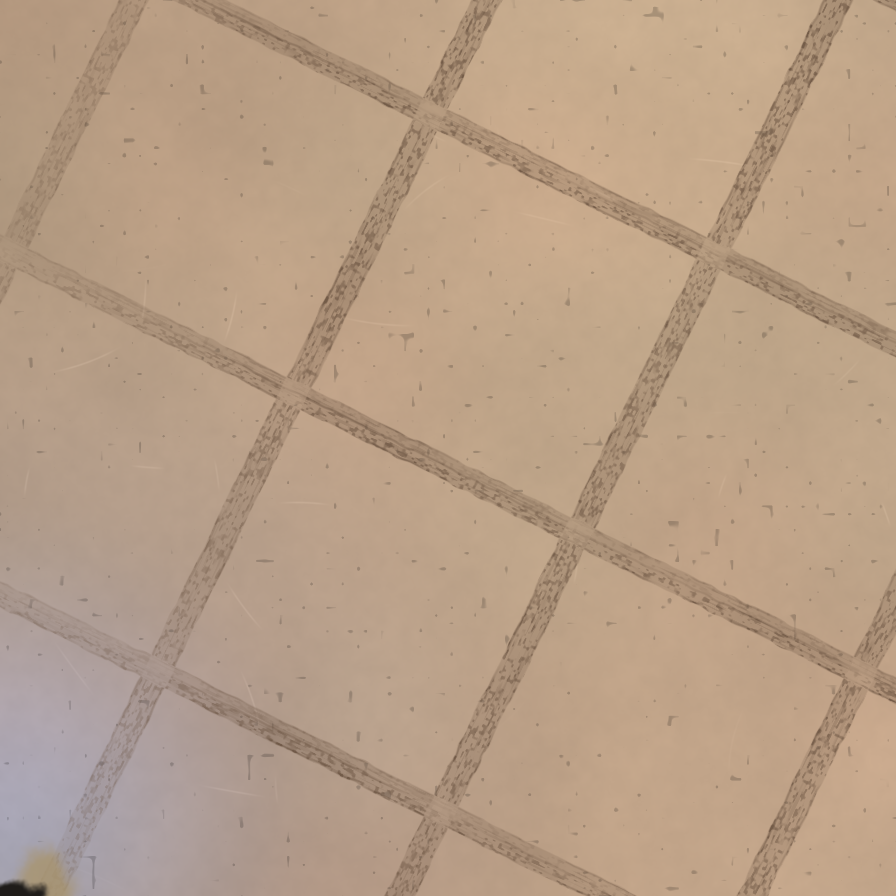
Reproduce this texture procedurally as a Shadertoy shader.

```glsl
// Worn beige floor tiles on a tilted grid, with grainy recessed joints and cool light from the lower left.

// Lattice, in canvas units: one crossing and the two tile edges
const vec2 CROSSING = vec2(0.6445, 0.405);
const vec2 EDGE_U = vec2(0.3164, -0.1563);
const vec2 EDGE_V = vec2(0.1523, 0.3112);
const float TILE = 0.35;
const float ROW_HALF = 0.0135;
const float COLUMN_HALF = 0.0150;
const int SCRATCHES = 4;

const vec3 WARM = vec3(0.755, 0.643, 0.537);
const vec3 GLOW = vec3(0.790, 0.680, 0.555);
const vec3 DUSK = vec3(0.695, 0.603, 0.540);
const vec3 COOL = vec3(0.665, 0.655, 0.715);
const vec3 UMBER = vec3(0.40, 0.31, 0.24);
const vec3 STAIN_TAN = vec3(0.66, 0.58, 0.43);
const vec3 STAIN_DARK = vec3(0.12, 0.11, 0.10);

float hash(vec2 p) {
    vec3 h = fract(p.xyx * vec3(0.1031, 0.1030, 0.0973));
    h += dot(h, h.yzx + 33.33);
    return fract((h.x + h.y) * h.z);
}

float noise(vec2 p) {
    vec2 i = floor(p), f = fract(p);
    f = f * f * (3.0 - 2.0 * f);
    return mix(mix(hash(i), hash(i + vec2(1, 0)), f.x),
               mix(hash(i + vec2(0, 1)), hash(i + vec2(1, 1)), f.x), f.y);
}

float fbm(vec2 p) {
    float sum = 0.0, gain = 0.5;
    for (int i = 0; i < 4; i++) {
        sum += gain * noise(p);
        p = mat2(1.6, 1.2, -1.2, 1.6) * p + 7.3;
        gain *= 0.5;
    }
    return sum;
}

// Soft line of a given half width around zero
float stroke(float d, float halfWidth, float px) {
    return 1.0 - smoothstep(halfWidth - px, halfWidth + px, abs(d));
}

// Joint profile: x = coverage, y = darkness of band, grain and edge cracks
vec2 joint(float across, float along, float halfWidth, float lane, float seed, float px) {
    float wobble = (noise(vec2(along * 70.0, seed)) - 0.5) * 0.0022;
    float d = across + wobble;
    float cover = stroke(d, halfWidth, px);
    float wear = noise(vec2(along * 9.0, seed + 4.0));
    float broken = smoothstep(0.2, 0.75, noise(vec2(along * 55.0, seed + 9.0)));
    float grain = noise(vec2(along * 240.0, across * 420.0 + seed * 17.0));
    float streak = noise(vec2(along * 35.0, across * 480.0 + seed * 5.0));

    // The lower lane is rougher than the upper one
    float rough = mix(1.0, 1.0 - smoothstep(-0.003, 0.004, d), lane);
    float dark = 0.17 + 0.09 * wear + (0.12 + 0.26 * rough) * smoothstep(0.45, 0.9, grain);
    dark += 0.14 * smoothstep(0.55, 0.9, streak);
    dark += 0.28 * broken * stroke(d + halfWidth * 0.88, 0.0011, px);
    dark += 0.20 * broken * stroke(d - halfWidth * 0.88, 0.0009, px);
    dark += 0.38 * lane * wear * stroke(d - 0.0015, 0.0012, px);
    return vec2(cover, dark * cover);
}

// Faint curved scratches scattered in one tile
float scratches(vec2 local, vec2 id, float px) {
    float sum = 0.0;
    for (int i = 0; i < SCRATCHES; i++) {
        vec2 key = id * 13.7 + float(i) * 5.1 + 50.0;
        vec2 p = (local - vec2(hash(key), hash(key + 2.3))) * TILE;
        float angle = 6.2832 * hash(key + 4.7);
        p = mat2(cos(angle), -sin(angle), sin(angle), cos(angle)) * p;
        float reach = mix(0.015, 0.05, hash(key + 6.1));
        float bend = 6.0 * (hash(key + 8.9) - 0.5) * p.x * p.x;
        float fade = 1.0 - smoothstep(0.3 * reach, reach, abs(p.x));
        sum += fade * hash(key + 1.9) * stroke(p.y - bend, 0.0009, px);
    }
    return sum;
}

void mainImage(out vec4 fragColor, in vec2 fragCoord) {
    vec2 uv = fragCoord / iResolution.y;
    float px = 1.0 / iResolution.y;
    vec2 q = inverse(mat2(EDGE_U, EDGE_V)) * (uv - CROSSING);
    vec2 id = floor(q), nearest = round(q);
    vec2 across = (q - nearest) * TILE, along = q * TILE;

    // Light over the floor
    float corner = length(uv - vec2(0.0, 0.08));
    vec3 color = mix(DUSK, WARM, smoothstep(0.22, 0.72, corner));
    color = mix(COOL, color, smoothstep(0.0, 0.38, corner));
    color = mix(color, GLOW, 0.7 * exp(-9.0 * dot(uv - vec2(0.73, 0.86), uv - vec2(0.73, 0.86))));
    color *= 1.0 - 0.07 * exp(-7.0 * dot(uv - vec2(0.0, 0.95), uv - vec2(0.0, 0.95)));

    // Tile tone, mottling, scratches and specks
    color *= 1.0 + 0.024 * (hash(id + 31.0) - 0.5);
    color *= 1.0 + 0.085 * (fbm(uv * 7.0) - 0.47) + 0.035 * (fbm(uv * 75.0) - 0.47);
    color.r += 0.025 * (noise(uv * 5.0 + 20.0) - 0.5);
    color += 0.045 * scratches(q - id, id, px);
    color *= 1.0 - 0.18 * smoothstep(0.91, 0.98, noise(uv * 115.0));

    // Joints, paler at the left and smoother where they cross
    vec2 row = joint(across.y, along.x, ROW_HALF, 1.0, nearest.y + 20.0, px);
    vec2 column = joint(across.x, along.y, COLUMN_HALF, 0.0, nearest.x + 40.0, px);
    float crossing = row.x * column.x;
    float dark = mix(max(row.y, column.y), 0.45 * row.y + 0.04, crossing);
    float strength = mix(0.5, 1.0, smoothstep(0.0, 0.45, uv.x));
    strength *= mix(0.8, 1.1, noise(q * 1.7 + 60.0));
    color = mix(color, UMBER, clamp(dark * strength, 0.0, 0.85));

    // Small stain in the lower left corner
    float ragged = 0.025 * (fbm(uv * 40.0) - 0.5);
    float tanSpot = length((uv - vec2(0.050, 0.015)) * vec2(1.0, 0.8)) + ragged;
    float darkSpot = length((uv - vec2(0.018, 0.0)) * vec2(0.6, 1.0)) + ragged;
    color = mix(color, STAIN_TAN, 0.8 * (1.0 - smoothstep(0.015, 0.042, tanSpot)));
    color = mix(color, STAIN_DARK, 1.0 - smoothstep(0.007, 0.021, darkSpot));
    fragColor = vec4(color, 1.0);
}
```
